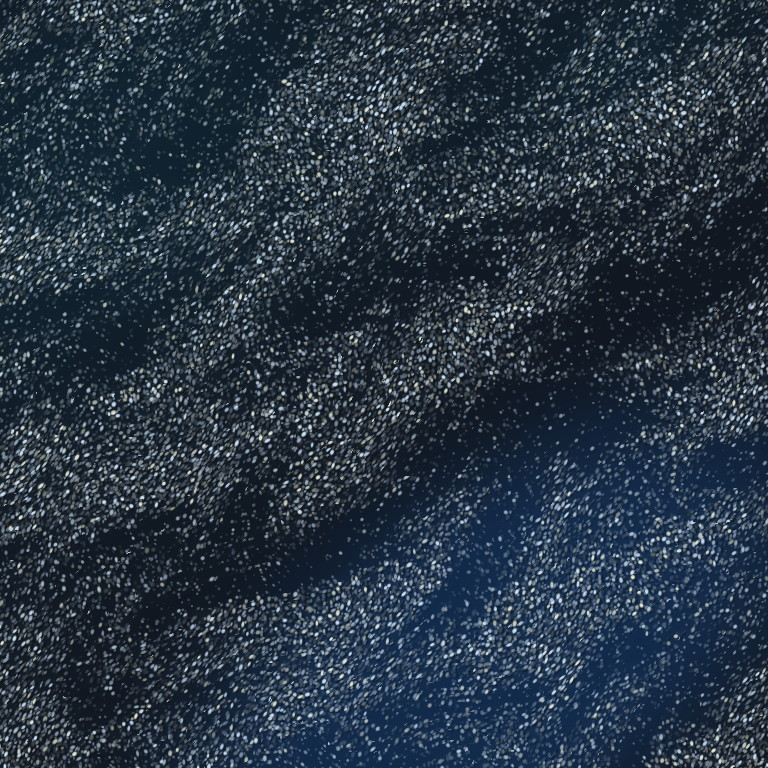
Reproduce this texture procedurally as a Shadertoy shader.

```glsl
// Dark night sea seen from above, with slanted glints crowding along the swells.

#define GRAINS 150.0        // glint columns across the canvas
#define GRAIN_ANGLE 1.0     // direction of the glints, radians
#define SWELL_ANGLE 0.62    // direction of the swells, radians
#define SWELL_SCALE vec2(8.0, 19.0)
#define GLINT_GAIN 1.12
#define SHADOW 0.45
#define BLACK_WATER vec3(0.062, 0.090, 0.130)
#define BLUE_WATER vec3(0.070, 0.165, 0.290)
#define TEAL_WATER vec3(0.060, 0.135, 0.185)
#define COOL_GLINT vec3(0.76, 0.85, 0.93)
#define WARM_GLINT vec3(0.86, 0.88, 0.80)

vec3 hash3(vec2 p) {
    vec3 q = fract(p.xyx * vec3(0.1031, 0.1030, 0.0973));
    q += dot(q, q.yxz + 33.33);
    return fract((q.xxy + q.yzz) * q.zyx);
}

// Coordinates whose x axis points along the given angle
vec2 alongAxis(vec2 p, float angle) {
    float c = cos(angle), s = sin(angle);
    return vec2(c * p.x + s * p.y, c * p.y - s * p.x);
}

// Layered, warped sines stretched along the swell direction
float swell(vec2 uv) {
    vec2 p = alongAxis(uv, SWELL_ANGLE) * SWELL_SCALE + vec2(1.7, 0.6);
    float sum = 0.0, amp = 0.6;
    for (int i = 0; i < 5; i++) {
        p += 0.7 * sin(p.yx * 1.3 + float(i) * 2.1);
        sum += amp * sin(p.x) * sin(p.y);
        p = alongAxis(p, 0.9) * 1.9;
        amp *= 0.68;
    }
    return sum;
}

// Soft elliptical patch lying along the swell direction
float patchAt(vec2 uv, vec2 center, vec2 size) {
    vec2 p = alongAxis(uv - center, SWELL_ANGLE) / size;
    return exp(-dot(p, p));
}

float softGrain(vec2 p, vec2 radii) {
    return 1.0 - smoothstep(0.3, 1.0, length(p / radii));
}

// Cellular layer of glints: x = light, y = shadow, z = warmth
vec3 glints(vec2 uv, float density, float cover, float seed) {
    vec2 stretch = vec2(0.68, 1.0);
    vec2 p = alongAxis(uv, GRAIN_ANGLE) * density * stretch + seed;
    vec2 cell = floor(p);
    vec3 result = vec3(0.0);
    for (int y = -1; y <= 1; y++) {
        for (int x = -1; x <= 1; x++) {
            vec2 id = cell + vec2(x, y) + 400.0;
            vec3 shape = hash3(id + seed);
            vec3 look = hash3(id.yx + seed + 71.0);
            if (look.x > mix(0.22, 0.98, cover)) continue;
            vec2 center = id - 400.0 + 0.12 + 0.76 * shape.xy;
            vec2 offset = alongAxis((p - center) / stretch, look.y * 1.1 - 0.55);
            float halfWidth = mix(0.38, 0.58, shape.z);
            float halfLength = mix(0.55, 0.95, fract(shape.z * 7.3));
            vec2 radii = vec2(mix(halfWidth, halfLength, smoothstep(0.0, 0.4, cover)), halfWidth);
            float peak = mix(0.15, GLINT_GAIN, pow(look.z, 1.6)) * mix(0.6, 1.0, cover);
            float light = peak * softGrain(offset, radii);
            float shade = softGrain(offset + vec2(0.1, 0.6), radii);
            if (light > result.x) result.xz = vec2(light, fract(look.y * 13.7));
            result.y = max(result.y, shade);
        }
    }
    return result;
}

void mainImage(out vec4 fragColor, in vec2 fragCoord) {
    vec2 uv = fragCoord / iResolution.y;
    float wave = swell(uv);

    // Smooth pools leave only scattered sparks
    float calm = patchAt(uv, vec2(0.69, 0.49), vec2(0.20, 0.045))
               + 0.6 * patchAt(uv, vec2(0.46, 0.31), vec2(0.16, 0.05));
    float cover = smoothstep(-0.85, 0.75, wave - 1.1 * calm);

    // Water colour drifts from black to blue and teal
    float blue = patchAt(uv + 0.02 * wave, vec2(0.64, 0.13), vec2(0.52, 0.25));
    float teal = patchAt(uv, vec2(0.12, 0.78), vec2(0.45, 0.28))
               + 0.7 * patchAt(uv, vec2(0.82, 0.93), vec2(0.25, 0.12));
    vec3 water = mix(BLACK_WATER, TEAL_WATER, min(teal, 1.0));
    water = mix(water, BLUE_WATER, smoothstep(0.15, 0.8, blue));

    // Coarse and fine glints on gently bent water
    vec2 bent = uv + 0.008 * sin(uv.yx * vec2(23.0, 27.0) + vec2(0.4, 2.0));
    vec3 coarse = glints(bent, GRAINS, cover, 0.0);
    vec3 fine = glints(bent + 0.37, GRAINS * 1.35, cover, 19.0);
    fine.x *= 0.6;
    vec3 top = coarse.x > fine.x ? coarse : fine;

    water *= 1.0 - SHADOW * max(coarse.y, 0.6 * fine.y) * cover;
    vec3 glintColor = mix(COOL_GLINT, WARM_GLINT, smoothstep(0.45, 0.95, top.z));
    float light = clamp(top.x + 0.035 * cover, 0.0, 1.0);
    fragColor = vec4(mix(water, glintColor, light), 1.0);
}
```
